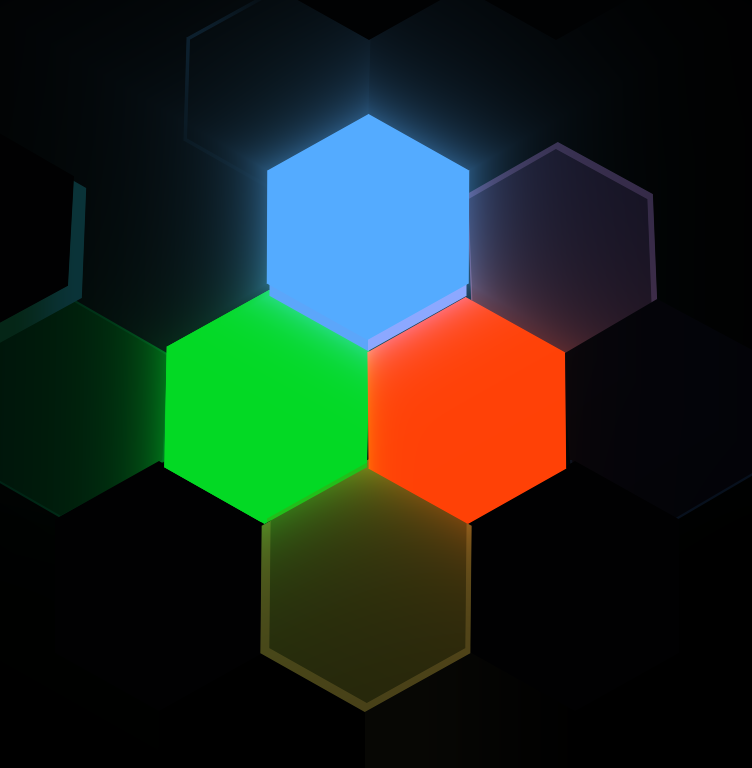
This background is drawn by a WebGL 2 fragment shader. Its source:

```glsl
#version 300 es
precision highp float;
// Glowing blue, green and red hexagonal tiles lighting a dark honeycomb wall.
uniform vec2 u_resolution;
out vec4 outColor;

const vec3 BLUE = vec3(0.33, 0.67, 1.0);
const vec3 GREEN = vec3(0.01, 0.85, 0.14);
const vec3 RED = vec3(1.0, 0.255, 0.025);

// Signed distance to an upright hexagon; lean shears it sideways.
float hexagon(vec2 p, vec2 center, float halfWidth, float halfHeight, float lean) {
  vec2 q = p - center;
  q.x -= lean * q.y;
  q = abs(q);
  return max(q.x - halfWidth, dot(q - vec2(0.0, halfHeight), vec2(0.489, 0.873)));
}

// Tight halo plus a wide, faint spill.
float glow(float d) {
  d = max(d, 0.0);
  return 0.3 * exp(-3.5 * d) + 0.16 * exp(-0.8 * d);
}

void paint(inout vec3 color, vec3 ink, float d) {
  float pixel = 7.68 / u_resolution.y;
  color = mix(color, ink, 1.0 - smoothstep(-0.6 * pixel, 0.6 * pixel, d));
}

void main() {
  // The canvas is 7.68 units high, with y pointing down.
  vec2 p = vec2(gl_FragCoord.x, u_resolution.y - gl_FragCoord.y) / u_resolution.y * 7.68;

  // Lamps and the light they cast
  float blueFace = hexagon(p, vec2(3.68, 2.27), 1.01, 1.13, -0.005);
  float blueSide = hexagon(p, vec2(3.68, 2.38), 0.985, 1.13, 0.0);
  float greenFace = hexagon(p, vec2(2.668, 4.07), 1.013, 1.17, -0.02);
  float redFace = hexagon(p, vec2(4.668, 4.105), 0.988, 1.135, 0.01);
  vec3 blueLight = BLUE * glow(blueFace);
  vec3 greenLight = GREEN * glow(greenFace);
  vec3 redLight = RED * glow(redFace);

  // Wall, dimmer towards the right and the bottom
  vec3 color = blueLight * (1.0 - 0.65 * smoothstep(4.5, 7.5, p.x));
  color *= 1.0 - 0.8 * smoothstep(3.5, 6.0, p.y);
  color += 0.25 * greenLight * (1.0 - 0.7 * smoothstep(4.0, 6.0, p.y));

  // Raised upper tile with a lit left rim
  float upper = hexagon(p, vec2(2.77, 0.89), 0.92, 1.03, -0.03);
  float fade = 1.0 - smoothstep(0.3, 1.45, p.y);
  vec3 wall = color;
  float rimMask = 1.0 - smoothstep(1.9, 2.9, p.x);
  paint(color, wall * (1.0 + 0.2 * fade) + vec3(0.03, 0.08, 0.12) * rimMask * (0.3 + 0.7 * fade), upper);
  paint(color, wall * (1.0 + 0.2 * fade), upper + 0.035);

  // Shadowed gaps along the top
  for (int i = 0; i < 2; i++) {
    float gap = hexagon(p, vec2(3.69 + 1.87 * float(i), -0.62), 0.92, 1.02, 0.0);
    paint(color, vec3(0.004, 0.006, 0.012), gap);
  }

  // Left tile, then the thick dark block above it
  float leftTile = hexagon(p, vec2(0.66, 4.08), 1.01, 1.1, -0.05);
  vec3 leftInk = vec3(0.0, 0.05, 0.035) + greenLight;
  paint(color, leftInk + vec3(0.0, 0.05, 0.04), leftTile);
  paint(color, leftInk, leftTile + 0.02);
  vec3 blockSide = mix(vec3(0.02, 0.15, 0.09), vec3(0.04, 0.2, 0.22), smoothstep(0.1, 0.8, p.x));
  paint(color, blockSide, hexagon(p, vec2(-0.25, 2.43), 1.09, 1.16, -0.04));
  paint(color, vec3(0.002, 0.004, 0.006), hexagon(p, vec2(-0.25, 2.31), 0.96, 1.085, -0.055));

  // Right violet tile with a bevel
  float violet = hexagon(p, vec2(5.62, 2.47), 0.93, 1.05, 0.04);
  vec3 violetInk = vec3(0.055, 0.05, 0.11) + 0.85 * blueLight + 0.6 * redLight;
  paint(color, violetInk + vec3(0.12, 0.09, 0.14), violet);
  paint(color, violetInk, hexagon(p, vec2(5.6, 2.52), 0.895, 1.03, 0.04));

  // Far right tile with a faint lower edge
  float navy = hexagon(p, vec2(6.66, 4.1), 1.0, 1.11, 0.08);
  vec3 navyInk = vec3(0.007, 0.011, 0.03) + 0.15 * blueLight + 0.08 * redLight;
  paint(color, navyInk + vec3(0.015, 0.05, 0.08) * step(4.6, p.y), navy);
  paint(color, navyInk, navy + 0.022);

  // Dark lower tiles
  for (int i = 0; i < 2; i++) {
    float s = float(i);
    vec3 lowerInk = s * vec3(0.028, 0.027, 0.017) * (1.0 - smoothstep(4.0, 6.0, p.x));
    paint(color, lowerInk, hexagon(p, vec2(2.62 + 2.06 * s, 7.68), 1.03, 1.23, 0.0));
    paint(color, vec3(0.003, 0.004, 0.007), hexagon(p, vec2(1.59 + 4.16 * s, 5.86), 1.04, 1.25, 0.0));
  }

  // Bottom olive tile with a bevel
  vec3 oliveInk = vec3(0.13, 0.13, 0.04) + 0.75 * greenLight + 0.7 * redLight;
  paint(color, oliveInk + vec3(0.13, 0.1, 0.05), hexagon(p, vec2(3.66, 5.895), 1.05, 1.225, -0.01));
  paint(color, oliveInk, hexagon(p, vec2(3.68, 5.81), 0.98, 1.22, -0.01));

  // Lamp faces, tinted where they meet their neighbours
  float blueTint = exp(-5.0 * max(blueSide, 0.0));
  vec3 greenInk = mix(GREEN, vec3(0.14, 0.86, 0.48), blueTint);
  paint(color, mix(greenInk, vec3(0.13, 0.75, 0.1), step(2.67, p.x) * step(4.5, p.y)), greenFace);
  paint(color, greenInk, max(greenFace, dot(p - vec2(3.68, 4.62), vec2(0.489, 0.873))));
  vec3 redInk = mix(RED, vec3(1.0, 0.43, 0.46), blueTint);
  redInk.g += 0.15 * exp(-10.0 * max(p.x - 3.68, 0.0));
  paint(color, redInk, redFace);
  paint(color, mix(vec3(0.36, 0.65, 0.98), vec3(0.55, 0.66, 1.0), step(3.685, p.x)), blueSide);
  paint(color, BLUE, blueFace);

  outColor = vec4(color, 1.0);
}
```
